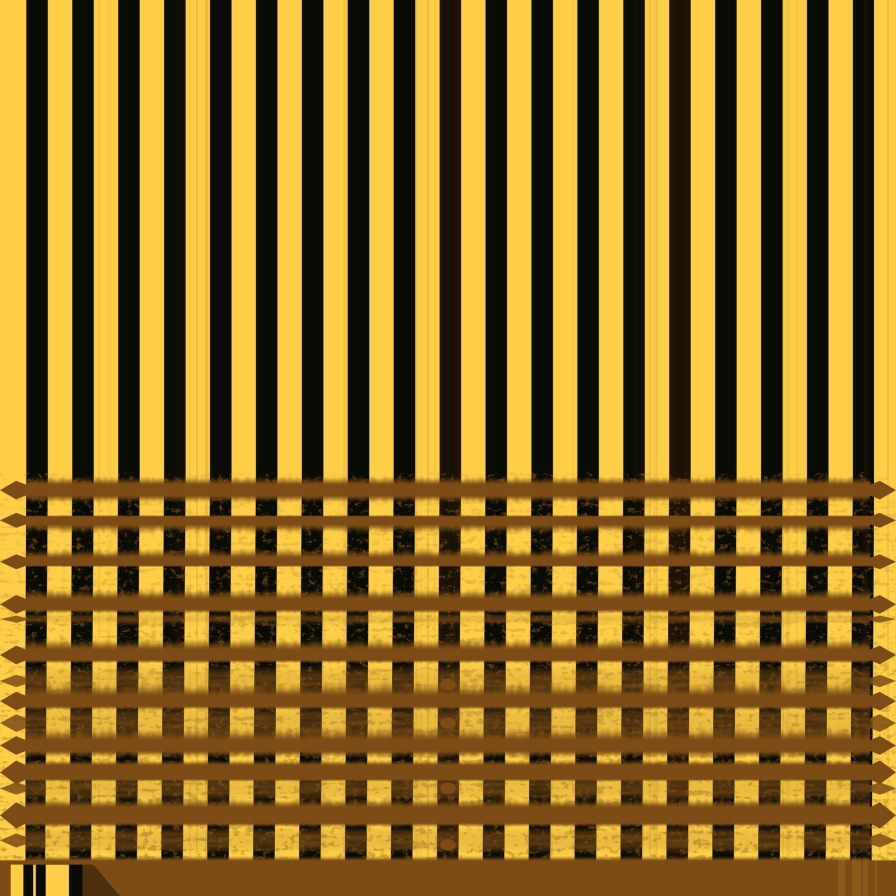
This pattern is drawn by a three.js fragment shader. Its source:

```glsl
varying vec2 vUv;

const vec3 YELLOW = vec3(0.995, 0.81, 0.275);
const vec3 BLACK = vec3(0.035, 0.043, 0.02);
const vec3 BROWN = vec3(0.49, 0.30, 0.085);
const vec3 UMBER = vec3(0.15, 0.085, 0.025);
const vec3 OCHRE = vec3(0.77, 0.60, 0.20);
const float PERIOD = 0.05125;
const float FIRST_CENTRE = 0.0414;
const float HALF_STRIPE = 0.0120;
const float MARGIN = 0.0290;
const float WEAVE_TOP = 0.472;
const float WEAVE_SHIFT = 0.0031;
const float BAND_TOP = 0.0405;
const float HEAD_PEAK = 0.018;
const float EDGE = 0.0009;
const int BARS = 9;
const int WASHES = 5;

float hash(float n) { return fract(sin(n * 91.17) * 437.58); }

vec2 gradient(vec2 cell) {
  float a = 6.28318 * fract(sin(dot(cell, vec2(127.1, 311.7))) * 4375.85);
  return vec2(cos(a), sin(a));
}

float noise(vec2 p) {
  vec2 i = floor(p), f = fract(p), u = f * f * f * (f * (f * 6.0 - 15.0) + 10.0);
  vec2 x = vec2(1.0, 0.0);
  float low = mix(dot(gradient(i), f), dot(gradient(i + x), f - x), u.x);
  float high = mix(dot(gradient(i + x.yx), f - x.yx), dot(gradient(i + 1.0), f - 1.0), u.x);
  return mix(low, high, u.y);
}

float fbm(vec2 p) {
  return noise(p) + 0.6 * noise(p * 2.1 + 7.3) + 0.35 * noise(p * 4.3 + 2.9);
}

float box(float x, float lo, float hi) {
  return smoothstep(lo - EDGE, lo + EDGE, x) * (1.0 - smoothstep(hi - EDGE, hi + EDGE, x));
}

// spec: centre, half thickness, softness above, softness below
float softBar(float y, vec4 spec) {
  float d = y - spec.x;
  float soft = d > 0.0 ? spec.z : spec.w;
  return 1.0 - smoothstep(spec.y - EDGE, spec.y + soft + EDGE, abs(d));
}

// Pointed end that narrows again where it joins the bar
float arrowHead(float inset, float y, float centre, float thickness) {
  float peak = thickness * 1.4 + 0.002;
  float h = inset < HEAD_PEAK ? peak * inset / HEAD_PEAK
    : mix(peak, thickness, (inset - HEAD_PEAK) / (MARGIN - HEAD_PEAK));
  return 1.0 - smoothstep(h - EDGE, h + EDGE, abs(y - centre));
}

void main() {
  vec2 p = vUv;
  float inset = min(p.x, 1.0 - p.x);
  float inside = smoothstep(MARGIN - EDGE, MARGIN + EDGE, inset);
  float weave = 1.0 - smoothstep(-0.001, 0.001, p.y - WEAVE_TOP - 0.004 * noise(p * 160.0));

  // Vertical stripes
  float shift = WEAVE_SHIFT * clamp((WEAVE_TOP - p.y) / (WEAVE_TOP - BAND_TOP), 0.0, 1.0);
  float column = (p.x + shift - FIRST_CENTRE) / PERIOD;
  float index = floor(column + 0.5);
  float offset = (column - index) * PERIOD;
  float stripe = box(offset, -HALF_STRIPE, HALF_STRIPE) * box(p.x, 0.0285, 0.9755);

  // Fine vertical threads, stronger on every fifth stripe
  float thread = hash(floor(p.x * 384.0));
  float family = mod(index, 5.0);
  float warm = step(3.5, family) * smoothstep(3.0, 9.0, index);
  float flank = step(2.5, family) * step(family, 3.5) * step(0.0, offset);
  vec3 dark = mix(BLACK, UMBER, warm * (0.35 + 0.5 * thread) + flank * thread * 0.45);
  float gap = mod(floor(column), 5.0);
  float hairs = step(2.5, gap) * step(gap, 3.5) + 0.6 * step(0.5, gap) * step(gap, 1.5);
  vec3 light = mix(YELLOW, OCHRE, hairs * 0.35 * smoothstep(0.6, 1.0, thread));

  // Worn grain in the woven part
  float depth = clamp((WEAVE_TOP - p.y) / 0.43, 0.0, 1.0);
  float grain = fbm(p * vec2(120.0, 150.0));
  float streak = noise(p * vec2(16.0, 220.0));
  float wear = smoothstep(0.05, 0.65, grain) * 0.65;
  dark = mix(dark, BROWN, weave * wear);
  light = mix(light, OCHRE, weave * smoothstep(0.0, 0.7, grain + streak) * (0.25 + 0.6 * depth));
  vec3 color = mix(light, dark, stripe);

  // Faint brown washes between the bars
  vec4 wash[WASHES];
  wash[0] = vec4(0.309, 0.002, 0.004, 0.004);
  wash[1] = vec4(0.240, 0.005, 0.014, 0.009);
  wash[2] = vec4(0.193, 0.008, 0.012, 0.011);
  wash[3] = vec4(0.120, 0.005, 0.012, 0.010);
  wash[4] = vec4(0.062, 0.006, 0.010, 0.009);
  for (int i = 0; i < WASHES; i++) {
    float tint = softBar(p.y + 0.002 * streak, wash[i]) * inside;
    color = mix(color, BROWN, tint * mix(0.14, 0.62 + 0.3 * streak, stripe));
    float head = arrowHead(inset, p.y, wash[i].x, wash[i].y * 0.7) * (1.0 - inside);
    color = mix(color, BROWN, head * 0.85);
  }

  // Beads on the central stripe
  vec4 beads = vec4(0.236, 0.193, 0.120, 0.057);
  for (int i = 0; i < 4; i++) {
    float r = length((p - vec2(0.5, beads[i])) / vec2(0.009, 0.0065));
    color = mix(color, BROWN, 1.0 - smoothstep(0.85, 1.1, r));
  }

  // Horizontal bars with pointed ends
  vec4 bar[BARS];
  bar[0] = vec4(0.453, 0.006, 0.009, 0.008);
  bar[1] = vec4(0.4193, 0.0045, 0.001, 0.010);
  bar[2] = vec4(0.373, 0.0045, 0.010, 0.001);
  bar[3] = vec4(0.3255, 0.006, 0.011, 0.004);
  bar[4] = vec4(0.269, 0.006, 0.012, 0.003);
  bar[5] = vec4(0.2175, 0.006, 0.015, 0.004);
  bar[6] = vec4(0.168, 0.006, 0.014, 0.008);
  bar[7] = vec4(0.138, 0.008, 0.006, 0.002);
  bar[8] = vec4(0.090, 0.009, 0.010, 0.004);
  for (int i = 0; i < BARS; i++) {
    vec4 frayed = bar[i];
    frayed.zw *= 1.0 + 0.5 * noise(vec2(p.x * 150.0, float(i) * 3.7));
    float cover = mix(arrowHead(inset, p.y, bar[i].x, bar[i].y), softBar(p.y, frayed), inside);
    color = mix(color, BROWN, cover);
  }

  // Bottom band with a striped left corner
  float band = 1.0 - smoothstep(BAND_TOP - 0.002, BAND_TOP + 0.004 * inside + EDGE, p.y);
  vec3 base = mix(BROWN, OCHRE, 0.18 * box(p.x, 0.935, 0.985) * step(0.6, thread));
  float corner = 1.0 - smoothstep(0.035 - EDGE, 0.035 + EDGE, p.y);
  base = mix(base, UMBER, 0.55 * corner * box(p.x, 0.09, 0.134 - 0.85 * p.y));
  base = mix(base, BLACK, corner * box(p.x, 0.026, 0.092));
  float slats = box(p.x, 0.012, 0.026) + box(p.x, 0.037, 0.040) + box(p.x, 0.051, 0.077);
  base = mix(base, YELLOW, corner * slats);
  color = mix(color, base, band);

  gl_FragColor = vec4(color, 1.0);
}
```
